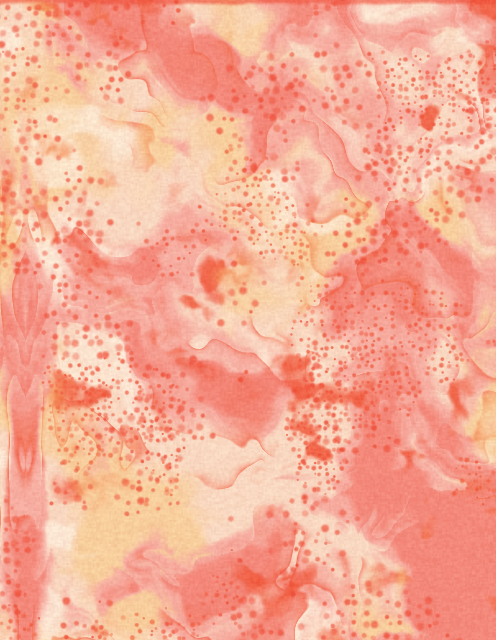
Write a Shadertoy shader that draws this texture.

```glsl
// Hand-dyed batik cloth: marbled coral and cream with creases and dye specks.

const vec3 PALE   = vec3(0.975, 0.845, 0.755);
const vec3 PINK   = vec3(0.965, 0.680, 0.630);
const vec3 CORAL  = vec3(0.955, 0.535, 0.480);
const vec3 BUTTER = vec3(0.970, 0.800, 0.580);
const vec3 ORANGE = vec3(0.955, 0.540, 0.320);
const vec3 RED    = vec3(0.940, 0.300, 0.210);

float hash(vec2 p) {
    vec3 q = fract(p.xyx * 0.1031);
    q += dot(q, q.yzx + 33.33);
    return fract((q.x + q.y) * q.z);
}

float noise(vec2 p) {
    vec2 cell = floor(p), f = fract(p);
    f = f * f * f * (f * (f * 6.0 - 15.0) + 10.0);
    float low = mix(hash(cell), hash(cell + vec2(1, 0)), f.x);
    float high = mix(hash(cell + vec2(0, 1)), hash(cell + vec2(1, 1)), f.x);
    return mix(low, high, f.y);
}

float fbm(vec2 p, int octaves) {
    float sum = 0.0, weight = 0.5, total = 0.0;
    for (int i = 0; i < octaves; i++) {
        sum += weight * noise(p);
        total += weight;
        weight *= 0.5;
        p = mat2(1.6, 1.2, -1.2, 1.6) * p + 17.3;
    }
    return sum / total;
}

vec2 warp(vec2 p, float scale, float amount) {
    vec2 q = p * scale;
    return p + amount * (vec2(fbm(q + 3.1, 3), fbm(q + 41.7, 3)) - 0.5);
}

// One-sided crease: crisp on one flank, fading out on the other.
float crease(float height, float levels) {
    float band = fract(height * levels);
    return smoothstep(0.0, 0.07, band) * exp(-6.5 * band);
}

// Round specks, gathered where the cluster noise is high.
float specks(vec2 p, float cells, float seed) {
    vec2 q = p * cells, home = floor(q);
    float ink = 0.0;
    for (int y = -1; y <= 1; y++)
    for (int x = -1; x <= 1; x++) {
        vec2 id = home + vec2(x, y);
        vec2 center = id + 0.15 + 0.7 * vec2(hash(id + seed), hash(id + seed + 57.0));
        float cluster = smoothstep(0.52, 0.76, fbm(id / cells * 8.0 + seed, 2));
        float present = step(hash(id + seed + 113.0), cluster * 0.85);
        float radius = mix(0.18, 0.43, hash(id + seed + 171.0));
        float dotInk = 1.0 - smoothstep(radius * 0.4, radius * 1.3, length(q - center));
        ink = max(ink, present * dotInk * mix(0.45, 1.0, hash(id + seed + 229.0)));
    }
    return ink;
}

void mainImage(out vec4 fragColor, in vec2 fragCoord) {
    vec2 p = fragCoord / iResolution.y;

    // Diagonal flow, giving way to mirrored vertical runs at the left edge
    vec2 flow = mat2(0.8, 0.75, -0.6, 1.0) * warp(p, 7.0, 0.22);
    vec2 runs = warp(vec2(abs(p.x - 0.04) * 2.2, p.y * 0.6), 6.0, 0.08);
    float side = 1.0 - smoothstep(0.05, 0.13, p.x);
    float tone = mix(fbm(flow * 6.0 + 8.0, 5), fbm(runs * 7.0 + 5.0, 4), side);
    float height = mix(fbm(flow * 5.5 + 71.0, 3), fbm(runs * 6.0 + 31.0, 3), side);

    // Soft folds shade the dye; brushed streaks follow the flow
    float fold = fract(height * 6.0);
    tone += 0.09 * (0.45 - fold) * smoothstep(0.0, 0.12, fold);
    float streak = noise(vec2(flow.x * 14.0, flow.y * 95.0 + 4.0 * fbm(p * 9.0, 2)));
    tone += 0.045 * (streak - 0.5);

    vec3 color = mix(PALE, PINK, smoothstep(0.37, 0.51, tone));
    color = mix(color, CORAL, smoothstep(0.52, 0.67, tone));

    // Yellow dye in the pale areas, with a few bleached spots
    float yellow = smoothstep(0.44, 0.64, fbm(warp(p, 9.0, 0.12) * 5.0 + 23.0, 4));
    float paleness = 1.0 - smoothstep(0.42, 0.56, tone);
    color = mix(color, BUTTER, 0.8 * yellow * paleness);
    float bleach = smoothstep(0.55, 0.72, fbm(flow * 9.0 + 91.0, 3)) * paleness;
    color = mix(color, vec3(0.99, 0.93, 0.86), 0.7 * bleach);

    // Creases and blurred blots of concentrated dye
    vec3 dye = mix(RED, ORANGE, clamp(0.2 + 0.8 * yellow * (0.4 + paleness), 0.0, 1.0));
    float creaseMask = smoothstep(0.46, 0.66, fbm(p * 9.0 + 133.0, 3));
    color = mix(color, dye, 0.9 * creaseMask * crease(height, 6.0));
    float blot = smoothstep(0.60, 0.80, fbm(warp(p, 20.0, 0.04) * 21.0 + 47.0, 3));
    blot *= smoothstep(0.42, 0.62, fbm(p * 6.0 + 211.0, 2));
    color = mix(color, dye, 0.85 * blot);

    // Dye specks in two sizes
    color = mix(color, mix(RED, dye, 0.5), 0.8 * specks(p, 95.0, 12.0));
    color = mix(color, RED, 0.75 * specks(p, 62.0, 65.0));

    // Dark top edge and woven thread grain
    color = mix(color, RED, 0.6 * smoothstep(0.992, 1.0, p.y + 0.004 * noise(p * 30.0)));
    float weave = noise(p * vec2(150.0, 370.0)) + noise(p * vec2(390.0, 210.0)) - 1.0;
    color += weave * vec3(0.02, 0.045, 0.045);

    fragColor = vec4(clamp(color, 0.0, 1.0), 1.0);
}
```
